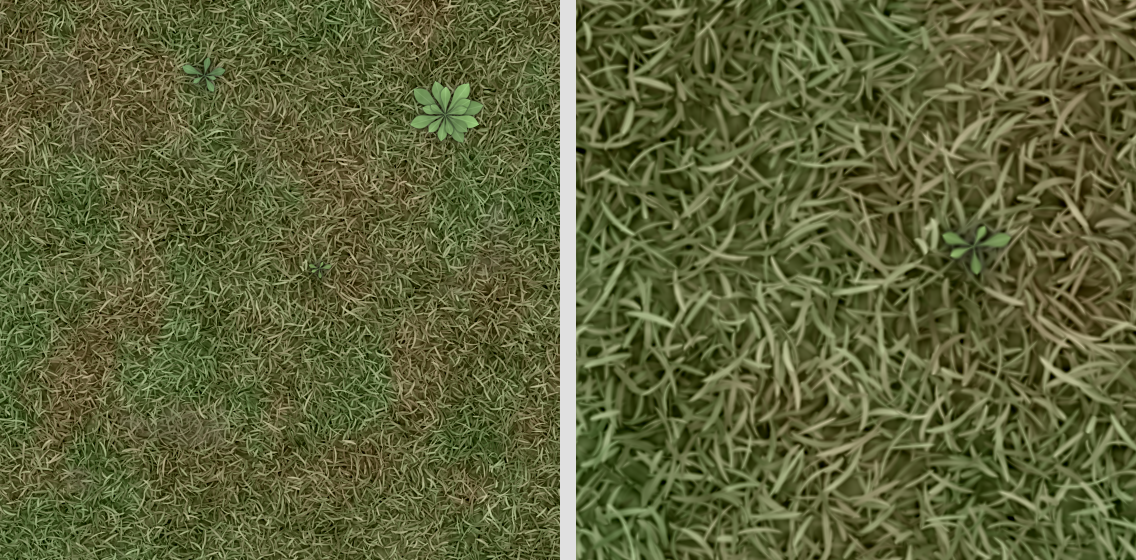
Left: the whole. Right: its middle third, enlarged.
This texture is drawn by a Shadertoy shader. Its source:

```glsl
#define LAYERS 15
#define CELL 0.026
#define BLADE_HALF_LENGTH 0.021
#define BLADE_HALF_WIDTH 0.0021
#define SOFTNESS 0.0015
#define SHADOW 0.065
#define DARK_SHADE 0.35
#define LIGHT_SHADE 0.55
#define SHADE_SPREAD 0.31
#define TRACK_X 0.75
#define GREEN_TINT vec3(-0.035, 0.012, -0.005)
#define DRY_TINT vec3(0.042, -0.012, 0.010)

const float PI = 3.14159;

vec4 hash4(vec3 p) {
    vec4 q = fract(p.xyzx * vec4(0.1031, 0.1030, 0.0973, 0.1099));
    q += dot(q, q.wzxy + 33.33);
    return fract((q.xxyz + q.yzzw) * q.zywx);
}

float noise(vec2 p) {
    vec2 i = floor(p), f = fract(p);
    f = f * f * (3.0 - 2.0 * f);
    float a = hash4(vec3(i, 7.0)).x, b = hash4(vec3(i + vec2(1, 0), 7.0)).x;
    float c = hash4(vec3(i + vec2(0, 1), 7.0)).x, d = hash4(vec3(i + 1.0, 7.0)).x;
    return mix(mix(a, b, f.x), mix(c, d, f.x), f.y);
}

float fbm(vec2 p) {
    float sum = 0.0, weight = 0.5;
    for (int i = 0; i < 4; i++) {
        sum += weight * noise(p);
        p = mat2(1.6, 1.2, -1.2, 1.6) * p + 17.3;
        weight *= 0.5;
    }
    return sum;
}

vec2 turn(vec2 p, float angle) {
    float c = cos(angle), s = sin(angle);
    return vec2(c * p.x + s * p.y, c * p.y - s * p.x);
}

// Olive ramp shared by soil and grass
vec3 olive(float shade) {
    return vec3(shade, shade + 0.02, shade - 0.145);
}

// One layer of curved, tapered blades, each with a soft shadow
vec3 grassLayer(vec3 color, vec2 p, float layer, vec3 tint, float soft) {
    vec2 shifted = p + hash4(vec3(layer, 3.0, 11.0)).xy * 5.0;
    vec2 home = floor(shifted / CELL);
    float height = layer / float(LAYERS - 1);
    for (int y = -1; y <= 1; y++)
    for (int x = -1; x <= 1; x++) {
        vec2 cell = home + vec2(x, y);
        vec4 place = hash4(vec3(cell, layer + 20.0));
        vec4 look = hash4(vec3(cell, layer + 60.0));
        vec2 root = (cell + place.xy) * CELL;
        float angle = PI * (2.0 * noise((root - shifted + p) * 9.0) + 1.7 * place.z);
        vec2 q = turn(shifted - root, angle);
        float halfLength = BLADE_HALF_LENGTH * mix(0.3, 1.0, place.w);
        float along = q.x / halfLength;
        q.y += (look.x - 0.5) * 0.65 * halfLength * along * along;
        float taper = 1.0 - along * along;
        float width = BLADE_HALF_WIDTH * mix(0.45, 1.0, look.y) * sqrt(max(taper, 0.0));
        float fade = smoothstep(0.0, 0.45, taper);
        float shade = mix(DARK_SHADE, LIGHT_SHADE, height) + (look.z - 0.5) * SHADE_SPREAD;
        shade += 0.06 * along;
        vec3 blade = olive(shade) + tint + (look.w - 0.5) * vec3(0.05, 0.0, 0.03);
        float shadow = smoothstep(0.005, 0.0, abs(q.y + 0.0012) - width) * fade;
        color -= SHADOW * shadow * (0.4 + 0.6 * height);
        color = mix(color, blade, smoothstep(soft, -soft, abs(q.y) - width) * fade);
    }
    return color;
}

// Broad-leaved weed: a ring of pointed leaves around a shaded heart
vec3 rosette(vec3 color, vec2 p, float radius, int leaves, vec3 leafColor, float soft) {
    color *= 1.0 - 0.25 * smoothstep(radius, radius * 0.2, length(p));
    for (int i = 0; i < leaves; i++) {
        vec4 rnd = hash4(vec3(i, leaves, 31.0));
        vec2 q = turn(p, 2.4 * float(i) + rnd.x * 0.5);
        float reach = radius * mix(1.0, 0.45, float(i) / float(leaves)) * mix(0.8, 1.1, rnd.y);
        float t = clamp(q.x / reach, 0.0, 1.0);
        float width = reach * (0.02 * (1.0 - t) + 0.17 * pow(sin(PI * t * t), 1.1));
        float ends = smoothstep(-soft, soft, q.x) * smoothstep(soft, -soft, q.x - reach);
        float rim = abs(q.y) - width;
        color *= 1.0 - 0.25 * ends * smoothstep(0.005, 0.0, rim);
        vec3 leaf = leafColor * mix(0.85, 1.1, rnd.z) * mix(0.75, 1.05, t);
        leaf += 0.05 * smoothstep(0.002, 0.0, abs(q.y)) + 0.08 * (noise(p * 140.0) - 0.5);
        color = mix(color, leaf, ends * smoothstep(soft, -soft, rim));
    }
    return color;
}

void mainImage(out vec4 fragColor, in vec2 fragCoord) {
    vec2 p = fragCoord / iResolution.y;
    float soft = max(SOFTNESS, 0.7 / iResolution.y);

    // Broad patches of lush, dry and bare ground
    float track = exp(-pow((p.x - TRACK_X) / 0.07, 2.0));
    float dry = smoothstep(0.40, 0.76, fbm(p * vec2(8.0, 6.0) + 3.0) + 0.16 * track);
    float lush = smoothstep(0.38, 0.66, fbm(p * 6.0 + 41.0)) * (1.0 - dry);
    float bare = smoothstep(0.62, 0.78, fbm(p * 8.0 + 83.0));
    vec3 tint = GREEN_TINT * lush + DRY_TINT * dry;

    // Soil, then blades from the dark floor up to the light tips
    vec3 color = olive(0.30 + 0.2 * (noise(p * 90.0) - 0.5)) + tint;
    for (int i = 0; i < LAYERS; i++)
        color = grassLayer(color, p, float(i), tint, soft);
    color = mix(color, vec3(0.42, 0.40, 0.33), 0.3 * bare);
    color += 0.11 * (noise(p * 170.0) - 0.5) + 0.14 * (fbm(p * 16.0) - 0.47);

    // Scattered weeds
    color = rosette(color, p - vec2(0.795, 0.795), 0.075, 16, vec3(0.53, 0.69, 0.42), soft);
    color = rosette(color, p - vec2(0.365, 0.865), 0.045, 6, vec3(0.45, 0.60, 0.38), soft);
    color = rosette(color, p - vec2(0.570, 0.520), 0.026, 5, vec3(0.52, 0.65, 0.37), soft);
    fragColor = vec4(clamp(color, 0.0, 1.0), 1.0);
}
```
